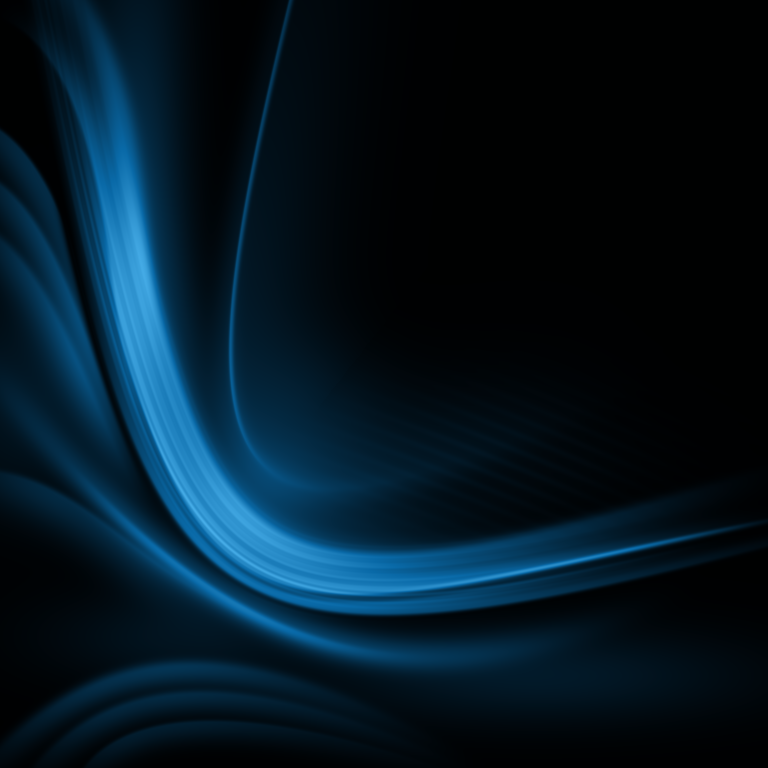
Write a three.js fragment shader that draws this background.

```glsl
// Silky blue light ribbons sweeping round a bend on black.
// Each strand is a cubic curve; its signed distance feeds a two-sided glow,
// and the summed light is mapped to a blue ramp.

#define STEPS 24
#define T_MIN -0.12
#define T_MAX 1.10
#define BLUE vec3(0.035, 0.41, 0.65)
#define HIGHLIGHT vec3(0.38, 0.42, 0.40)
#define BASE vec3(0.0, 0.002, 0.005)
#define STREAKS 300.0
#define RIPPLES 46.0

varying vec2 vUv;

float hash(float n) {
  return fract(sin(n * 12.9898) * 4375.85);
}

float noise(float x) {
  float i = floor(x), f = fract(x);
  return mix(hash(i), hash(i + 1.0), f * f * (3.0 - 2.0 * f));
}

// Signed distance (positive left of travel) and curve parameter
vec2 strand(vec2 p, vec2 a, vec2 b, vec2 c, vec2 d) {
  vec2 k1 = 3.0 * (b - a), k2 = 3.0 * (a - 2.0 * b + c), k3 = d - a + 3.0 * (b - c);
  float t = 0.0, best = 1e5;
  for (int i = 0; i <= STEPS; i++) {
    float s = mix(T_MIN, T_MAX, float(i) / float(STEPS));
    vec2 q = a + s * (k1 + s * (k2 + s * k3)) - p;
    if (dot(q, q) < best) { best = dot(q, q); t = s; }
  }
  // Newton refinement of the nearest point
  vec2 q, v;
  for (int i = 0; i < 4; i++) {
    q = a + t * (k1 + t * (k2 + t * k3)) - p;
    v = k1 + t * (2.0 * k2 + 3.0 * t * k3);
    vec2 w = 2.0 * k2 + 6.0 * t * k3;
    float slope = max(dot(v, v) + dot(q, w), 0.3 * dot(v, v));
    t = clamp(t - clamp(dot(q, v) / slope, -0.03, 0.03), T_MIN, T_MAX);
  }
  q = a + t * (k1 + t * (k2 + t * k3)) - p;
  v = k1 + t * (2.0 * k2 + 3.0 * t * k3);
  return vec2(length(q) * (v.y * q.x - v.x * q.y > 0.0 ? 1.0 : -1.0), t);
}

// Gaussian glow with its own width on each side
float glow(float d, float leftWidth, float rightWidth) {
  float x = d / (d > 0.0 ? leftWidth : rightWidth);
  return exp(-x * x);
}

// Fades in from a to b and out from c to d
float span(float t, float a, float b, float c, float d) {
  return smoothstep(a, b, t) * (1.0 - smoothstep(c, d, t));
}

float haze(vec2 p, vec2 center, vec2 size) {
  vec2 q = (p - center) / size;
  return exp(-dot(q, q));
}

// Fans, lower sweep and arches lying behind the main ribbon
float backLight(vec2 p) {
  float light = 0.0;
  for (int i = 0; i < 3; i++) {
    float k = float(i);
    vec2 fan = strand(p, vec2(-0.02, 0.84 - 0.07 * k), vec2(0.1 - 0.015 * k, 0.78 - 0.07 * k),
                      vec2(0.12 - 0.005 * k, 0.54 - 0.03 * k), vec2(0.21 - 0.005 * k, 0.31));
    light += (0.40 - 0.04 * k) * glow(fan.x, 0.004 + 0.002 * k, 0.034) * span(fan.y, -0.3, 0.25, 0.5, 1.0);
    vec2 arch = strand(p, vec2(-0.02 + 0.06 * k, -0.01 * k), vec2(0.15, 0.18 - 0.05 * k),
                       vec2(0.33, 0.17 - 0.04 * k), vec2(0.62, -0.01 * k));
    light += (0.38 - 0.07 * k) * glow(arch.x, 0.010 - 0.003 * k, 0.024) * span(arch.y, -0.1, 0.3, 0.4, 1.05);
  }
  vec2 sweep = strand(p, vec2(0.0, 0.5), vec2(0.22, 0.23), vec2(0.45, 0.03), vec2(0.86, 0.22));
  light += 0.52 * glow(sweep.x, 0.024, 0.020) * span(sweep.y, -0.1, 0.3, 0.55, 1.05);
  light += 0.50 * glow(sweep.x, 0.005, 0.010) * span(sweep.y, 0.1, 0.35, 0.42, 0.75);
  vec2 wing = strand(p, vec2(-0.02, 0.385), vec2(0.12, 0.37), vec2(0.17, 0.25), vec2(0.36, 0.18));
  light += 0.32 * glow(wing.x, 0.006, 0.04) * span(wing.y, -0.2, 0.3, 0.6, 1.0);
  light += 0.20 * haze(p, vec2(0.04, 0.49), vec2(0.12, 0.14));
  light += 0.17 * haze(p, vec2(0.24, 0.17), vec2(0.18, 0.06));
  light += 0.24 * haze(p, vec2(0.70, 0.12), vec2(0.26, 0.06));
  return light;
}

// Main ribbon from its outer edge to its inner strand
float ribbonLight(vec2 p, vec2 edge) {
  float d = edge.x, t = edge.y;
  float along = mix(0.12, 0.78, smoothstep(-0.08, 0.18, t)) * (1.0 - smoothstep(0.55, 1.0, t));
  float silk = 0.78 + 0.44 * noise(d * STREAKS + 2.0 * t);
  float light = along * silk * smoothstep(0.002, 0.03, d) * (1.0 - smoothstep(0.045, 0.115, d));
  light += 0.60 * glow(d - 0.006, 0.010, 0.004) * span(t, 0.05, 0.35, 0.75, 1.08);
  vec2 inner = strand(p, vec2(0.12, 1.0), vec2(0.269, 0.237), vec2(0.245, 0.155), vec2(1.0, 0.385));
  light += 0.36 * glow(inner.x, 0.055, 0.028) * span(inner.y, -0.1, 0.25, 0.4, 0.9);
  light += 0.42 * glow(inner.x, 0.010, 0.026) * span(inner.y, 0.0, 0.2, 0.8, 1.03);
  vec2 shine = strand(p, vec2(0.08, 0.97), vec2(0.235, 0.083), vec2(0.28, 0.178), vec2(1.0, 0.322));
  light += 0.55 * glow(shine.x, 0.016, 0.004) * span(shine.y, 0.0, 0.35, 0.8, 1.03);
  light += 0.35 * glow(shine.x + 0.016, 0.005, 0.012) * span(shine.y, 0.2, 0.5, 0.75, 1.0);
  light += 0.70 * glow(shine.x, 0.003, 0.004) * span(shine.y, 0.65, 0.9, 0.9, 1.03);
  // Upper folds opening outward
  vec2 crest = strand(p, vec2(0.02, 0.97), vec2(0.13, 0.90), vec2(0.14, 0.68), vec2(0.17, 0.49));
  light += 0.38 * glow(crest.x, 0.024, 0.004) * span(crest.y, -0.1, 0.45, 0.65, 1.08);
  vec2 crown = strand(p, vec2(0.09, 1.02), vec2(0.19, 0.88), vec2(0.175, 0.68), vec2(0.205, 0.5));
  light += 0.40 * glow(crown.x, 0.014, 0.022) * span(crown.y, -0.3, 0.4, 0.6, 1.08);
  return light + 0.25 * haze(p, vec2(0.19, 0.80), vec2(0.055, 0.34));
}

// Thin inner thread, its veil and faint ripples
float threadLight(vec2 p) {
  vec2 s = strand(p, vec2(0.378, 1.0), vec2(0.227, 0.379), vec2(0.257, 0.214), vec2(0.81, 0.5));
  float light = 0.48 * glow(s.x, 0.004, 0.002) * span(s.y, -0.3, 0.15, 0.3, 0.6);
  light += 0.10 * glow(s.x, 0.012, 0.006) * span(s.y, 0.1, 0.4, 0.5, 0.9);
  light += 0.27 * glow(s.x, 0.11, 0.025) * span(s.y, -0.25, 0.45, 0.55, 1.05);
  light += 0.22 * haze(p, vec2(0.42, 0.32), vec2(0.15, 0.07));
  light += 0.20 * haze(p, vec2(0.33, 0.36), vec2(0.08, 0.08));
  light += 0.15 * haze(p, vec2(0.41, 0.47), vec2(0.09, 0.09));
  float ripple = 0.5 + 0.5 * sin(6.2832 * RIPPLES * (p.y + 0.25 * p.x + 0.12 * p.x * p.x));
  return light + (0.07 + 0.05 * ripple * ripple) * haze(p, vec2(0.64, 0.40), vec2(0.17, 0.08));
}

void main() {
  vec2 edge = strand(vUv, vec2(0.062, 0.82), vec2(0.2, 0.17), vec2(0.28, 0.10), vec2(1.0, 0.285));
  float gap = glow(edge.x + 0.002, 0.004, 0.006) * span(edge.y, -0.1, 0.05, 0.3, 0.6);
  float light = backLight(vUv) * (1.0 - smoothstep(-0.006, 0.002, edge.x)) * (1.0 - 0.92 * gap);
  light += ribbonLight(vUv, edge) + threadLight(vUv);
  vec3 color = BASE + BLUE * min(light, 1.0) + HIGHLIGHT * max(light - 1.0, 0.0);
  gl_FragColor = vec4(color, 1.0);
}
```
